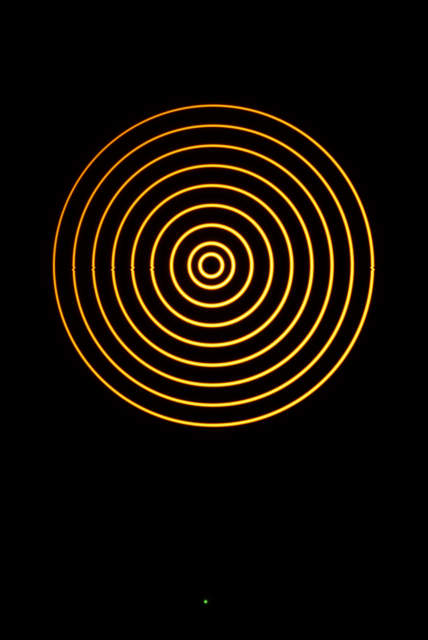
A Shadertoy shader for this background:

```glsl
// Nine glowing concentric amber rings on black, with a tiny green spark below.

// Lengths are fractions of the canvas height; x is measured from the middle.
const int   RING_COUNT    = 9;
const vec2  RING_CENTRE   = vec2(-0.0046, 0.5853);
const float CENTRE_DRIFT  = 0.0137;   // larger rings lean to the right
const float RING_STRETCH  = 1.003;    // height of a ring over its width
const float CORE_RADIUS   = 0.01745;  // the two innermost rings
const float CORE_STEP     = 0.01706;
const float FIELD_RADIUS  = 0.06276;  // the evenly spaced rings
const float FIELD_STEP    = 0.03073;
const float FIELD_GROWTH  = 0.00005;
const float OUTER_RADIUS  = 0.249;
const vec2  BRIGHT_SIDE   = vec2(0.75, -0.66);
const float SEAM_HEIGHT   = -0.005;
const float SEAM_SIZE     = 0.0035;
const float SEAM_WOBBLE   = 0.0011;
const vec2  SPARK_CENTRE  = vec2(-0.0130, 0.0599);
const float SPARK_SIZE    = 0.0020;
const vec3  SPARK_COLOUR  = vec3(0.50, 0.95, 0.30);
const vec3  BACKGROUND    = vec3(0.005, 0.001, 0.001);

float ringRadius(int i) {
    if (i < 2) return CORE_RADIUS + CORE_STEP * float(i);
    float n = float(i - 2);
    return FIELD_RADIUS + FIELD_STEP * n + FIELD_GROWTH * n * n;
}

// Small kink where the ends of a ring meet: right on the outermost, else left.
float seamOffset(vec2 q, int i) {
    float side = i == RING_COUNT - 1 ? 1.0 : -1.0;
    if (i < 3 || q.x * side < 0.0) return 0.0;
    float y = (q.y - SEAM_HEIGHT) / SEAM_SIZE;
    return SEAM_WOBBLE * sin(3.0 * y) * exp(-y * y);
}

// Heat of one ring: a soft bright line and its halo.
float ringHeat(vec2 p, int i, float pixel) {
    float radius = ringRadius(i);
    float reach = radius / OUTER_RADIUS;
    vec2 q = p - RING_CENTRE - vec2(CENTRE_DRIFT * radius, 0.0);
    q.y /= RING_STRETCH;

    float dist = abs(length(q) - radius + seamOffset(q, i));
    float lit = reach * dot(q / max(length(q), 1e-4), BRIGHT_SIDE);
    float peak = mix(2.5, 1.25, sqrt(reach)) * (1.0 + 0.40 * lit);
    float width = mix(0.00165, 0.00125, reach) * (1.0 + 0.20 * lit);

    // Widen thin lines to the pixel size while keeping their energy.
    float soft = length(vec2(width, 0.35 * pixel));
    float line = peak * width / soft * exp(-0.5 * dist * dist / (soft * soft));
    float halo = mix(0.16, 0.03, sqrt(reach)) * exp(-dist / 0.0045);
    return line + halo;
}

// Black through red and orange to pale yellow.
vec3 heatColour(float heat) {
    vec3 glow = vec3(3.2 * heat, 1.6 * pow(heat, 1.4), 0.11 * pow(heat, 3.0));
    return 1.0 - exp(-glow);
}

void mainImage(out vec4 fragColor, in vec2 fragCoord) {
    float pixel = 1.0 / iResolution.y;
    vec2 p = (fragCoord - vec2(0.5 * iResolution.x, 0.0)) * pixel;

    // Rings
    float heat = 0.0;
    for (int i = 0; i < RING_COUNT; i++) heat += ringHeat(p, i, pixel);
    vec3 colour = BACKGROUND + heatColour(heat);

    // Spark
    float sparkDist = length(p - SPARK_CENTRE) / SPARK_SIZE;
    colour += SPARK_COLOUR * exp(-0.7 * sparkDist * sparkDist);
    colour += SPARK_COLOUR * vec3(0.1, 0.25, 0.1) * exp(-0.8 * sparkDist);

    fragColor = vec4(clamp(colour, 0.0, 1.0), 1.0);
}
```
